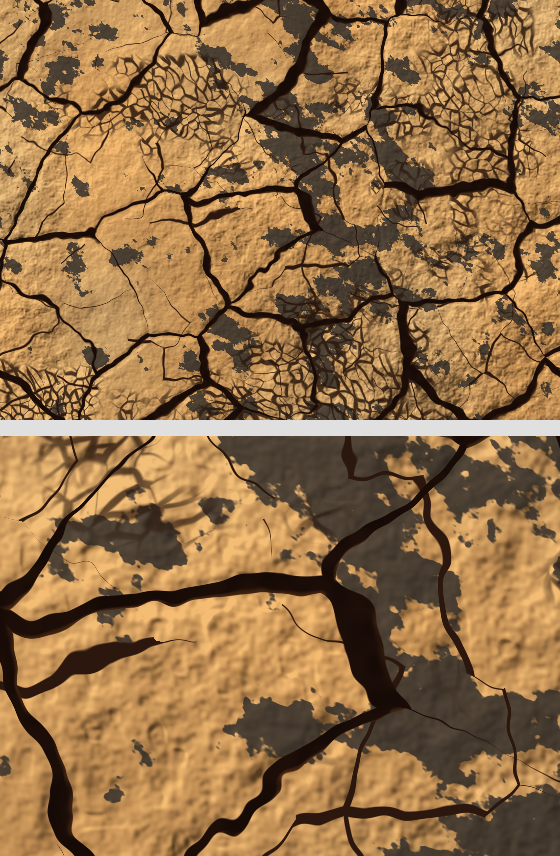
Top, the full canvas; bottom, a detail of the centre.
This texture is drawn by a Shadertoy shader. Its source:

```glsl
// Sun-baked clay split by dark branching cracks, with pitted plates and low warm light.

float hash(vec2 p) {
    vec3 q = fract(p.xyx * 0.1031);
    q += dot(q, q.yzx + 33.33);
    return fract((q.x + q.y) * q.z);
}

vec2 hash2(vec2 p) {
    return vec2(hash(p), hash(p + 71.7));
}

float noise(vec2 p) {
    vec2 i = floor(p), f = fract(p);
    f = f * f * (3.0 - 2.0 * f);
    return mix(mix(hash(i), hash(i + vec2(1, 0)), f.x),
               mix(hash(i + vec2(0, 1)), hash(i + vec2(1, 1)), f.x), f.y);
}

float fbm(vec2 p) {
    float sum = 0.0, amp = 0.5;
    for (int i = 0; i < 6; i++) {
        sum += amp * noise(p);
        p = mat2(1.6, 1.2, -1.2, 1.6) * p + 17.3;
        amp *= 0.6;
    }
    return sum;
}

// Signed distance to Voronoi borders; every border gets its own half width.
float cracks(vec2 p, float thin, float wide) {
    vec2 cell = floor(p), nearest = vec2(0), toNearest = vec2(0);
    float best = 1e3;
    for (int y = -1; y <= 1; y++)
    for (int x = -1; x <= 1; x++) {
        vec2 id = cell + vec2(x, y);
        vec2 r = id + hash2(id) - p;
        if (dot(r, r) < best) {
            best = dot(r, r);
            nearest = id;
            toNearest = r;
        }
    }
    float d = 1e3;
    for (int y = -2; y <= 2; y++)
    for (int x = -2; x <= 2; x++) {
        if (x == 0 && y == 0) continue;
        vec2 id = nearest + vec2(x, y);
        vec2 r = id + hash2(id) - p;
        float border = dot(0.5 * (toNearest + r), normalize(r - toNearest));
        d = min(d, border - mix(thin, wide, hash(nearest + id)));
    }
    return d;
}

// Bends straight borders into wandering, ragged ones.
vec2 warp(vec2 p) {
    vec2 bend = vec2(noise(p * 4.0), noise(p * 4.0 + 31.0)) - 0.5;
    vec2 kink = vec2(noise(p * 17.0), noise(p * 17.0 + 57.0)) - 0.5;
    vec2 chip = vec2(noise(p * 60.0), noise(p * 60.0 + 83.0)) - 0.5;
    return p + 0.11 * bend + 0.028 * kink + 0.008 * chip;
}

float mainCracks(vec2 p) {
    return cracks(warp(p) * 4.2 + 3.0, 0.002, 0.052) + 0.025 * (noise(p * 9.0) - 0.5);
}

// Clay surface: lumps and grains, with small round pits pressed in.
float relief(vec2 p) {
    float pits = smoothstep(0.68, 0.85, noise(p * 58.0));
    return fbm(p * 7.0) - 0.05 * pits * noise(p * 5.0 + 9.0);
}

void mainImage(out vec4 fragColor, in vec2 fragCoord) {
    vec2 p = fragCoord / iResolution.y;
    float pixel = 1.0 / iResolution.y;
    vec2 toLight = vec2(-0.7, 0.7);

    // Slopes facing the light turn pale, the others brown
    float gap = mainCracks(p);
    float gapLit = mainCracks(p + toLight * 0.006);
    float slope = relief(p) - relief(p + toLight * 0.004);
    float rough = smoothstep(0.25, 0.75, noise(p * 3.2 + 5.0));
    float shade = 0.6 + slope * mix(4.5, 9.0, rough);
    shade += 0.55 * (fbm(p * 3.0 + 40.0) - 0.6);
    shade += 0.35 * (smoothstep(0.0, 0.06, gap) - smoothstep(0.0, 0.06, gapLit));

    vec3 clay = mix(vec3(0.33, 0.24, 0.13), vec3(0.72, 0.55, 0.34), clamp(shade * 2.0, 0.0, 1.0));
    clay = mix(clay, vec3(0.94, 0.755, 0.485), clamp(shade * 2.0 - 1.0, 0.0, 1.0));
    clay *= mix(vec3(1.03, 0.97, 0.9), vec3(0.99, 1.01, 1.05), noise(p * 4.0 + 23.0));

    // Ragged grey hollows lying in shade, gathered in clusters
    float hollow = fbm(mat2(0.8, 0.6, -0.6, 0.8) * p * vec2(11.0, 16.0) + 60.0);
    float limit = 0.81 - 0.13 * noise(p * 2.7 + 14.0);
    vec3 grey = vec3(0.23, 0.2, 0.17) * (0.85 + 0.35 * shade);
    clay = mix(clay, grey, 0.92 * smoothstep(-0.005, 0.025, hollow - limit));

    // Patches of crumbled soil
    float crumbled = smoothstep(0.7, 0.82, noise(p * 2.6 + 2.0) + 0.25 * (noise(p * 20.0) - 0.5));
    float crumbGap = 1.0 - smoothstep(0.0, 0.16, cracks(warp(p) * 42.0, -0.08, 0.12));
    clay = mix(clay, vec3(0.16, 0.09, 0.05), 0.85 * crumbled * crumbGap);

    // Hairline cracks that fade in and out
    float hair = cracks(warp(p + 4.0) * 8.0, -0.035, 0.02) + 0.035 * (noise(p * 6.0 + 77.0) - 0.5);
    float hairEdge = 8.0 * pixel;
    clay = mix(vec3(0.17, 0.09, 0.05), clay, smoothstep(-0.6 * hairEdge, 0.8 * hairEdge, hair));

    // Deep cracks, with a dim brown wall where light reaches in
    float wall = smoothstep(0.004, 0.02, gap - gapLit) * smoothstep(-0.024, 0.0, gap);
    vec3 depth = vec3(0.1, 0.047, 0.028) * (0.8 + 0.4 * noise(p * 70.0));
    depth = mix(depth, vec3(0.32, 0.18, 0.08), 0.7 * wall);
    float edge = 4.2 * pixel;
    fragColor = vec4(mix(depth, clay, smoothstep(-0.7 * edge, 0.7 * edge, gap)), 1.0);
}
```
